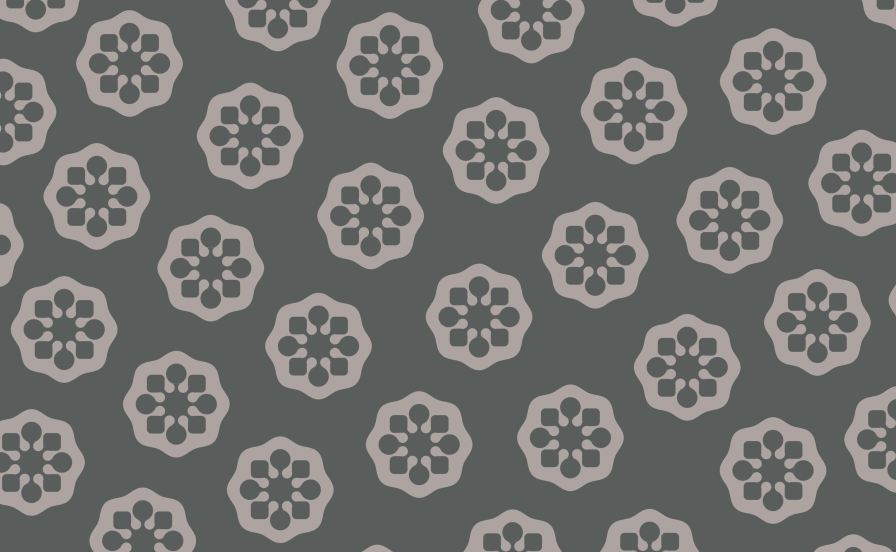
Write a Shadertoy shader that draws this pattern.

```glsl
// Pale eight-lobed pierced rosettes scattered along bending diagonals on slate.

#define CANVAS_WIDTH 768.0
#define ROSETTE_RADIUS 43.6
#define LOBE_DEPTH 2.1
#define PETAL_DISTANCE 26.0
#define PETAL_RADIUS 8.8
#define HUB_RADIUS 18.0
#define KNOB_DISTANCE 15.2
#define KNOB_RADIUS 4.4
#define SLATE vec3(0.35, 0.37, 0.36)
#define BLUSH vec3(0.68, 0.64, 0.63)

const float PI = 3.14159265;

// Centre of the rosette at column i, row j; y runs downward.
vec2 rosetteCentre(float i, float j) {
    float bend = smoothstep(0.0, 6.0, i);
    float wave = sin(PI * (i + 1.0) / 7.0);
    vec2 start = vec2(111.0 + 100.0 * i - 2.4 * i * i,
                      63.8 + 81.8 * i - 50.0 * wave * wave);
    vec2 rowStep = mix(vec2(-28.0, 114.0), vec2(-38.0, 138.0), bend);

    // Uneven spacing inside the field and along its two sides
    vec2 sway = vec2(85.0 * bend * (1.0 - bend) * exp(-2.0 * j * j),
                     20.0 * bend * cos(2.3 * j));
    vec2 side = vec2(22.0 * max(-i, 0.0), 28.0 * max(i - 6.0, 0.0));
    return start + rowStep * j + sway + side;
}

float roundedBox(vec2 p, float halfSize, float corner) {
    vec2 q = abs(p) - halfSize + corner;
    return length(max(q, 0.0)) + min(max(q.x, q.y), 0.0) - corner;
}

float rosette(vec2 p) {
    // Fold into one eighth of the turn
    vec2 q = abs(p);
    if (q.y > q.x) q = q.yx;
    float angle = atan(q.y, q.x + 1e-4);
    float outline = length(q) - ROSETTE_RADIUS - LOBE_DEPTH * cos(8.0 * angle);

    // Round petals on the axes, squarish ones on the diagonals
    float roundPetal = length(q - vec2(PETAL_DISTANCE, 0.0)) - PETAL_RADIUS;
    float squarePetal = roundedBox(q - vec2(17.6), 7.6, 3.8);
    float hub = length(q) - HUB_RADIUS;
    float opening = min(min(roundPetal, squarePetal), hub);

    // Knobs that reach inward between the petals
    vec2 knobCentre = KNOB_DISTANCE * vec2(cos(PI / 8.0), sin(PI / 8.0));
    float knob = length(q - knobCentre) - KNOB_RADIUS;
    return max(outline, -max(opening, -knob));
}

void mainImage(out vec4 fragColor, in vec2 fragCoord) {
    float pixel = CANVAS_WIDTH / iResolution.x;
    vec2 p = vec2(fragCoord.x, iResolution.y - fragCoord.y) * pixel;

    // Find the nearest rosette
    vec2 nearest = vec2(1e4);
    for (int i = -1; i <= 7; i++) {
        for (int j = -4; j <= 3; j++) {
            vec2 offset = p - rosetteCentre(float(i), float(j));
            if (dot(offset, offset) < dot(nearest, nearest)) nearest = offset;
        }
    }

    float coverage = 1.0 - smoothstep(-0.7 * pixel, 0.7 * pixel, rosette(nearest));
    fragColor = vec4(mix(SLATE, BLUSH, coverage), 1.0);
}
```
